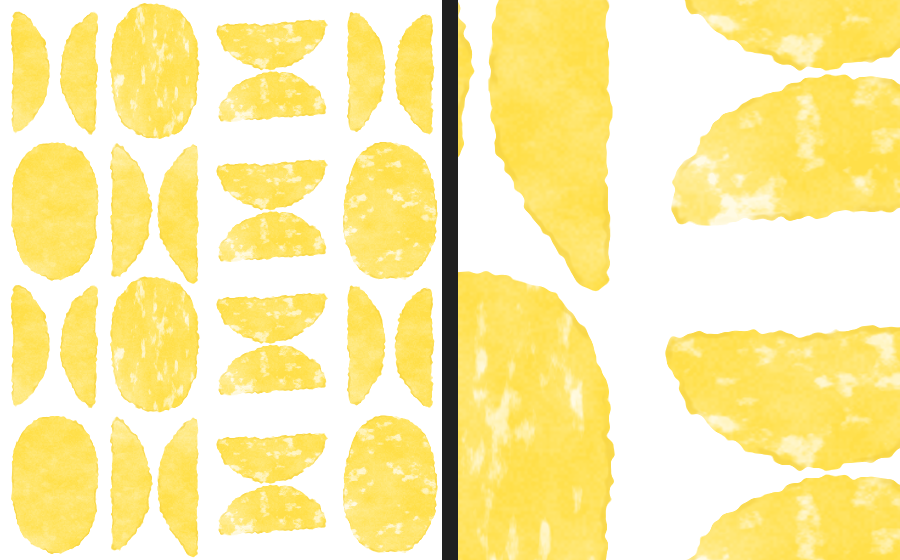
Left: the whole. Right: its middle third, enlarged.
A WebGL 2 fragment shader for this pattern:

```glsl
#version 300 es
precision highp float;

uniform vec2 u_resolution;
out vec4 outColor;

const float CANVAS_HEIGHT = 7.68;
const float REPEAT_HEIGHT = 3.75;
const float ROW_STEP = 1.92;
const float COLUMN_X[4] = float[4](0.75, 2.12, 3.73, 5.35);

const vec3 PAPER = vec3(1.0);
const vec3 DEEP_YELLOW = vec3(1.0, 0.873, 0.27);
const vec3 RIM_YELLOW = vec3(0.96, 0.82, 0.24);

const int OVAL = 0;
const int UPRIGHT_PAIR = 1;
const int FLAT_PAIR = 2;

float hash(vec2 p) {
  vec3 h = fract(vec3(p.xyx) * 0.1031);
  h += dot(h, h.yzx + 33.33);
  return fract((h.x + h.y) * h.z);
}

float noise(vec2 p) {
  vec2 i = floor(p), f = fract(p);
  f = f * f * (3.0 - 2.0 * f);
  float low = mix(hash(i), hash(i + vec2(1, 0)), f.x);
  float high = mix(hash(i + vec2(0, 1)), hash(i + vec2(1, 1)), f.x);
  return mix(low, high, f.y);
}

float fbm(vec2 p) {
  float sum = 0.0, weight = 0.5;
  for (int i = 0; i < 4; i++) {
    sum += weight * noise(p);
    p = p * 2.03 + 11.7;
    weight *= 0.5;
  }
  return sum / 0.9375;
}

// Radial distance estimate to a superellipse
float superellipse(vec2 q, vec2 halfSize, float power) {
  vec2 v = pow(abs(q) / halfSize + 1e-4, vec2(power));
  float f = max(pow(v.x + v.y, 1.0 / power), 1e-3);
  return length(q) * (1.0 - 1.0 / f);
}

// Rounded segment: x runs along the straight cut, y into the bulge
float wedge(vec2 q, float halfLength, float depth, float power, float corner) {
  float radius = (halfLength * halfLength + depth * depth) / (2.0 * depth);
  float bulge = superellipse(q - vec2(0.0, depth - radius), vec2(radius), power);
  vec2 sides = vec2(bulge, -q.y);
  return min(max(sides.x, sides.y), -corner) + length(max(sides + corner, 0.0));
}

float stampShape(vec2 q, int kind, int column, int row) {
  if (kind == OVAL) {
    q.x /= 1.0 + 0.03 * q.y * float(column - 1);
    return superellipse(q, vec2(0.59 + 0.012 * float(column), 0.915 + 0.02 * float(row)), 2.45);
  }
  if (kind == FLAT_PAIR) {
    float across = q.y + 0.055 * q.x;
    return wedge(vec2(q.x, 0.655 - abs(across)), 0.765, 0.62, 2.2, 0.09);
  }
  float size = float(row);
  vec2 cut = vec2(q.y - 0.02 - 0.015 * sign(q.x), 0.575 + 0.015 * size - abs(q.x));
  return wedge(cut, 0.9 + 0.1 * size, 0.51 + 0.035 * size, 2.0, 0.14);
}

// Share of bare paper showing through the print
float printWear(vec2 q, vec2 seed, int kind, int column, int row) {
  vec2 grainStretch = kind == OVAL && column == 1 ? vec2(1.5, 0.65) : vec2(0.9, 1.2);
  float blotch = fbm(q * grainStretch * 4.0 + seed);
  float fleck = smoothstep(0.56, 0.78, fbm(q * grainStretch * 9.0 + seed.yx));
  float fleckAmount = column == 0 || kind == UPRIGHT_PAIR ? 0.12 : 0.55;
  float ripple = noise(q * vec2(12.0, 30.0) + seed) - 0.5;
  float grain = noise(q * 60.0 + seed) - 0.5;
  vec2 fadeDirection = kind == UPRIGHT_PAIR && row == 1 ? vec2(0.0, -1.0) : vec2(-0.7, 0.45);
  float fade = smoothstep(0.1, 1.0, dot(q, fadeDirection));
  float wear = 0.14 + 0.42 * (blotch - 0.5) + fleckAmount * fleck;
  return clamp(wear + 0.07 * ripple + 0.13 * grain + 0.3 * fade, 0.02, 0.85);
}

vec3 printStamp(vec3 under, vec2 q, int kind, int column, int row, float pixel) {
  vec2 seed = vec2(column, kind == FLAT_PAIR ? 0 : row) * vec2(17.3, 29.1) + 40.0;
  float d = stampShape(q, kind, column, row);
  d += 0.045 * (noise(q * 5.0 + seed) - 0.5) + 0.03 * (noise(q * 24.0 + seed) - 0.5);
  float coverage = clamp(0.5 - d / pixel, 0.0, 1.0);
  if (coverage <= 0.0) return under;
  vec3 ink = mix(DEEP_YELLOW, PAPER, printWear(q, seed, kind, column, row));
  // Thin broken line of pooled ink
  float rim = 1.0 - smoothstep(0.004, 0.022, abs(d + 0.012));
  ink = mix(ink, RIM_YELLOW, 0.6 * rim * smoothstep(0.3, 0.7, noise(q * 9.0 + seed)));
  return mix(under, ink, coverage);
}

void main() {
  float pixel = CANVAS_HEIGHT / u_resolution.y;
  vec2 p = vec2(gl_FragCoord.x, u_resolution.y - gl_FragCoord.y) * pixel;
  vec3 color = PAPER;
  // Two repeats down, each with two rows of four stamps
  for (int line = 0; line < 4; line++) {
    int row = line % 2;
    float centerY = 0.97 + REPEAT_HEIGHT * float(line / 2) + ROW_STEP * float(row);
    for (int column = 0; column < 4; column++) {
      vec2 q = p - vec2(COLUMN_X[column], centerY);
      if (abs(q.x) > 0.9 || abs(q.y) > 1.1) continue;
      int kind = (min(column, 2) + row) % 2 == 0 ? UPRIGHT_PAIR : OVAL;
      if (column == 2) kind = FLAT_PAIR;
      color = printStamp(color, q, kind, column, row, pixel);
    }
  }
  outColor = vec4(color, 1.0);
}
```
